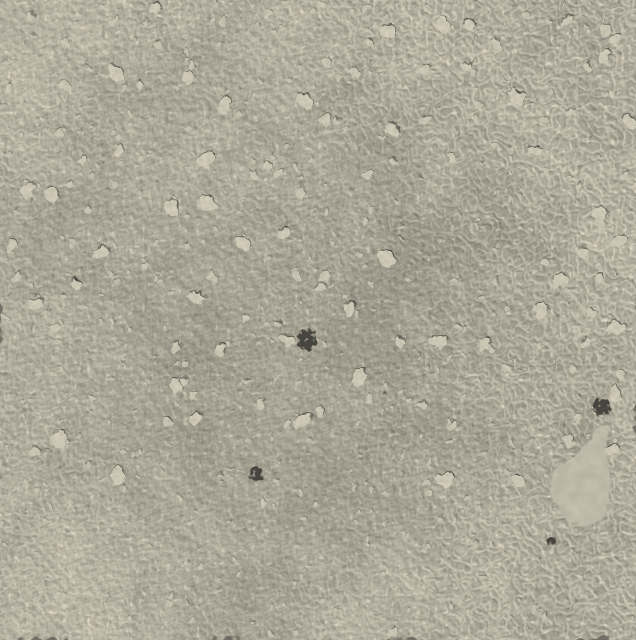
Give the GLSL for this texture, as a Shadertoy shader.

```glsl
// Weathered grey-beige plaster: slanted fine grain and crusty worm-like ridges
// over soft stains, strewn with pale chips that drop thin shadows, a few dark
// pits, one teardrop patch and chipped borders, from noise and distances.

const vec3 PLASTER_TINT = vec3(1.0, 0.972, 0.883);
const vec2 SHADOW_SHIFT = vec2(0.0010, 0.0022);

vec2 hash2(vec2 p) {
    vec3 q = fract(p.xyx * vec3(0.1031, 0.1030, 0.0973));
    q += dot(q, q.yzx + 33.33);
    return fract((q.xx + q.yz) * q.zy);
}

vec2 gradientAt(vec2 cell) {
    float angle = 6.2832 * hash2(cell).x;
    return vec2(cos(angle), sin(angle));
}

float gradientNoise(vec2 p) {
    vec2 i = floor(p), f = fract(p);
    vec2 u = f * f * f * (f * (f * 6.0 - 15.0) + 10.0);
    vec2 e = vec2(1.0, 0.0);
    float bottom = mix(dot(gradientAt(i), f), dot(gradientAt(i + e), f - e), u.x);
    float top = mix(dot(gradientAt(i + e.yx), f - e.yx),
                    dot(gradientAt(i + 1.0), f - 1.0), u.x);
    return mix(bottom, top, u.y);
}

float fbm(vec2 p, int octaves) {
    float sum = 0.0, weight = 1.0;
    for (int i = 0; i < octaves; i++) {
        sum += weight * gradientNoise(p);
        p = mat2(1.6, 1.2, -1.2, 1.6) * p + 17.3;
        weight *= 0.5;
    }
    return sum;
}

vec2 rotate(vec2 p, float angle) {
    float c = cos(angle), s = sin(angle);
    return vec2(c * p.x - s * p.y, s * p.x + c * p.y);
}

vec2 warp(vec2 p, float frequency, float amount) {
    return p + amount * vec2(gradientNoise(p * frequency),
                             gradientNoise(p * frequency + 41.7));
}

// Coverage of the inside of a signed distance
float inside(float d, float softness) {
    return 1.0 - smoothstep(-softness, softness, d);
}

// Height of the short grain that slants up to the right
float grainHeight(vec2 p) {
    return fbm(rotate(p, -0.75) * vec2(85.0, 125.0), 2);
}

// Height of narrow winding ridges without a main direction
float wormHeight(vec2 p) {
    return 1.0 - smoothstep(0.0, 0.26, abs(gradientNoise(warp(p, 40.0, 0.008) * 72.0)));
}

// Distance to chips scattered one per grid cell, thinned by density
float chipDistance(vec2 p, float cells, float density, float radius) {
    vec2 home = floor(p * cells);
    float nearest = 1.0;
    for (int y = -1; y <= 1; y++)
    for (int x = -1; x <= 1; x++) {
        vec2 cell = home + vec2(x, y);
        vec2 place = hash2(cell + cells), kind = hash2(cell + cells + 57.0);
        vec2 d = p - (cell + 0.1 + 0.8 * place) / cells;
        d = rotate(d, 6.2832 * kind.y) * vec2(0.85, 1.25);
        float size = radius * mix(0.5, 1.0, fract(kind.y * 7.0));
        if (kind.x < density) nearest = min(nearest, length(d) - size);
    }
    return nearest;
}

// Distance to a few pits stepped across the surface, each smaller
float pitDistance(vec2 p) {
    float nearest = 1.0;
    for (int i = 0; i < 4; i++) {
        vec2 centre = fract(vec2(0.48, 0.47) + float(i) * vec2(0.46, -0.105));
        nearest = min(nearest, length(p - centre) - (0.0165 - 0.0032 * float(i)));
    }
    return nearest;
}

// Distance to a disc at a that tapers to a smaller disc at b
float teardropDistance(vec2 p, vec2 a, vec2 b, float ra, float rb) {
    vec2 axis = b - a;
    float h = clamp(dot(p - a, axis) / dot(axis, axis), 0.0, 1.0);
    return length(p - mix(a, b, h)) - mix(ra, rb, h);
}

// Lays pale chips and their shadows over a tone
float addChips(float tone, vec2 p, float cells, float density, float radius,
               float pale, float shade, float softness) {
    float body = inside(chipDistance(p, cells, density, radius), softness);
    float shadow = inside(chipDistance(p - SHADOW_SHIFT, cells, density, radius), softness);
    return mix(tone - shade * shadow, pale, body);
}

void mainImage(out vec4 fragColor, in vec2 fragCoord) {
    vec2 p = fragCoord / iResolution.y;
    float width = iResolution.x / iResolution.y;
    float soft = max(0.0013, 0.7 / iResolution.y);

    // Broad stains and cloudy blotches, darker in the middle
    float outer = smoothstep(0.1, 0.6, length(p - vec2(0.47, 0.45)));
    float tone = mix(0.64, 0.698, outer) + 0.055 * fbm(p * 4.0, 3) + 0.045 * fbm(p * 17.0, 3);

    // Slanted grain, giving way to crusty ridges towards the sides
    float rough = smoothstep(0.4, 0.85, p.x + 0.3 * p.y - 0.15);
    rough = clamp(0.2 + 0.35 * outer + 0.6 * rough + 0.5 * fbm(p * 6.0 + 9.0, 2), 0.0, 1.0);
    vec2 lightStep = vec2(0.0022, 0.0030);
    float worm = wormHeight(p);
    tone += mix(0.12, 0.10, rough) * (grainHeight(p) - grainHeight(p + lightStep));
    tone += rough * (0.055 * (worm - 0.45) + 0.045 * (worm - wormHeight(p + lightStep)));

    // Tiny crumbs, then small flecks
    vec2 ragged = warp(warp(p, 75.0, 0.007), 190.0, 0.003);
    float mottle = 0.06 * gradientNoise(p * 130.0);
    tone += 0.075 * smoothstep(0.26, 0.46, gradientNoise(p * 105.0 + 5.0));
    tone -= 0.06 * smoothstep(0.28, 0.5, gradientNoise(p * 90.0 + 71.0));
    tone = addChips(tone, ragged, 46.0, 0.28, 0.0045, 0.77 + mottle, 0.12, soft);

    // Soft teardrop patch, cut straight on its right side
    float patchEdge = teardropDistance(warp(warp(p, 25.0, 0.014), 90.0, 0.005),
                                       vec2(0.908, 0.235), vec2(0.94, 0.32), 0.051, 0.012);
    patchEdge = max(patchEdge, p.x - 0.953);
    tone -= 0.05 * inside(abs(patchEdge) - 0.001, 0.002);
    tone = mix(tone, 0.745 + 0.05 * fbm(p * 45.0, 3), inside(patchEdge, 2.0 * soft));

    // Medium and large chips that thin out towards the bottom
    float density = mix(0.10, 0.36, smoothstep(0.15, 0.5, p.y));
    tone = addChips(tone, ragged, 25.0, 0.4 * density, 0.0085, 0.785 + mottle, 0.18, soft);
    tone = addChips(tone, ragged, 14.0, density, 0.0135, 0.80 + mottle, 0.27, soft);

    // Dark pits with paler crumbs inside
    float pit = inside(pitDistance(warp(p, 110.0, 0.010)), soft * 1.5);
    float crumbs = smoothstep(0.15, 0.5, gradientNoise(p * 150.0));
    tone = mix(tone, 0.28 + 0.3 * crumbs, pit);

    // Chipped dark borders
    float border = min(min(p.x, width - p.x), min(p.y, 1.0 - p.y));
    float chipping = 0.018 * (gradientNoise(p * 7.0) + 0.6 * gradientNoise(p * 80.0) - 0.32);
    tone = mix(tone, 0.38, 0.8 * inside(border - chipping, 0.002));

    fragColor = vec4(clamp(tone * PLASTER_TINT, 0.0, 1.0), 1.0);
}
```
